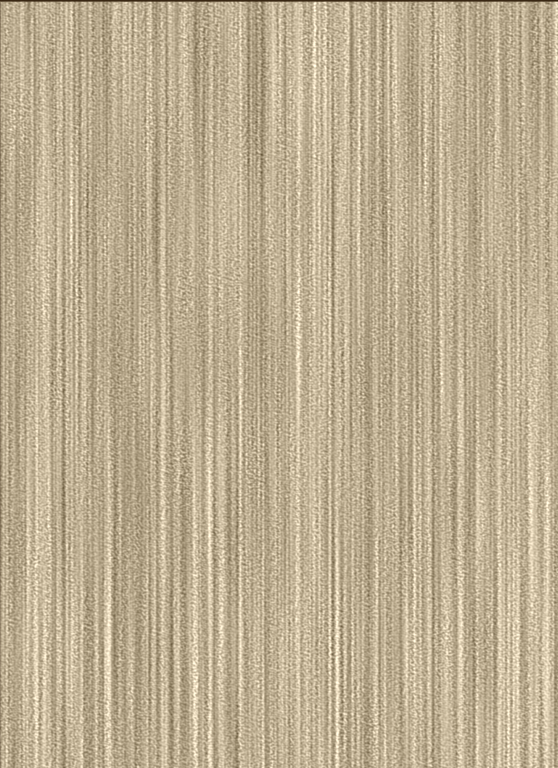
A Shadertoy shader for this texture:

```glsl
// Beige wallpaper with fine vertical ribs, woven grain and a thin dark rim.

const vec3  BASE_COLOR   = vec3(0.749, 0.689, 0.577);
const vec3  RIM_COLOR    = vec3(0.22, 0.15, 0.07);
const float CONTRAST     = 0.083;  // brightness spread of the relief
const float HIGHLIGHT    = 0.035;  // favours bright ribs over dark gaps

// Frequencies in cells per canvas height: x across the ribs, y along them
const vec2  THREADS      = vec2(291.0, 0.8);
const vec2  FINE_RIBS    = vec2(207.0, 5.3);
const vec2  MEDIUM_RIBS  = vec2(131.0, 0.9);
const vec2  BROAD_BANDS  = vec2(31.0, 0.6);
const vec2  GRAIN        = vec2(290.0, 365.0);
const vec2  ROUGHNESS    = vec2(120.0, 9.0);

const float THREAD_WEIGHT = 0.58;
const float FINE_WEIGHT   = 0.34;
const float MEDIUM_WEIGHT = 0.34;
const float BROAD_WEIGHT  = 0.15;
const float GRAIN_WEIGHT  = 0.62;
const float ROUGH_WEIGHT  = 0.20;

const float GRAIN_TILT   = 0.31;   // keeps the grain lattice off the pixel grid
const float TOP_RIM      = 0.0022;
const float LEFT_RIM     = 0.0010;
const float LEFT_SHADE   = 0.5;
const float NOISE_SPREAD = 0.21;   // standard deviation of raw gradient noise

// Random unit vector for a lattice point
vec2 latticeGradient(vec2 cell, uint seed) {
    uvec2 q = uvec2(ivec2(cell));
    uint h = q.x * 1597u ^ q.y * 51749u ^ seed * 7919u;
    h = (h ^ (h >> 15)) * 73244475u;
    h = (h ^ (h >> 13)) * 73244475u;
    h ^= h >> 16;
    float angle = float(h & 65535u) * 6.28319 / 65536.0;
    return vec2(cos(angle), sin(angle));
}

// Gradient noise scaled to about unit standard deviation
float gradientNoise(vec2 p, uint seed) {
    vec2 cell = floor(p);
    vec2 f = p - cell;
    vec2 u = f * f * (3.0 - 2.0 * f);
    vec2 right = vec2(1.0, 0.0);
    vec2 up = vec2(0.0, 1.0);
    float a = dot(latticeGradient(cell, seed), f);
    float b = dot(latticeGradient(cell + right, seed), f - right);
    float c = dot(latticeGradient(cell + up, seed), f - up);
    float d = dot(latticeGradient(cell + 1.0, seed), f - 1.0);
    return mix(mix(a, b, u.x), mix(c, d, u.x), u.y) / NOISE_SPREAD;
}

// Long vertical ribs from single threads to broad bands
float ribRelief(vec2 p) {
    return THREAD_WEIGHT * gradientNoise(p * THREADS + 0.37, 1u)
         + FINE_WEIGHT * gradientNoise(p * FINE_RIBS + 0.71, 2u)
         + MEDIUM_WEIGHT * gradientNoise(p * MEDIUM_RIBS + 0.61, 3u)
         + BROAD_WEIGHT * gradientNoise(p * BROAD_BANDS + 0.23, 4u);
}

// Short grain, rougher on some ribs than on others
float grainRelief(vec2 p) {
    float c = cos(GRAIN_TILT);
    float s = sin(GRAIN_TILT);
    vec2 tilted = mat2(c, s, -s, c) * p;
    float roughness = 1.0 + ROUGH_WEIGHT * gradientNoise(p * ROUGHNESS, 5u);
    return GRAIN_WEIGHT * roughness * gradientNoise(tilted * GRAIN, 6u);
}

void mainImage(out vec4 fragColor, in vec2 fragCoord) {
    vec2 p = fragCoord / iResolution.y;
    float pixel = 1.0 / iResolution.y;

    // Relief lightens and darkens the base, with stronger highlights
    float relief = ribRelief(p) + grainRelief(p);
    relief += HIGHLIGHT * (min(relief * relief, 6.0) - 1.0);
    vec3 color = BASE_COLOR + CONTRAST * relief;

    // Dark rim along the top and left
    float top = 1.0 - smoothstep(TOP_RIM - pixel, TOP_RIM + pixel, 1.0 - p.y);
    float left = 1.0 - smoothstep(LEFT_RIM - pixel, LEFT_RIM + pixel, p.x);
    color = mix(color, RIM_COLOR, max(top, LEFT_SHADE * left));

    fragColor = vec4(clamp(color, 0.0, 1.0), 1.0);
}
```
